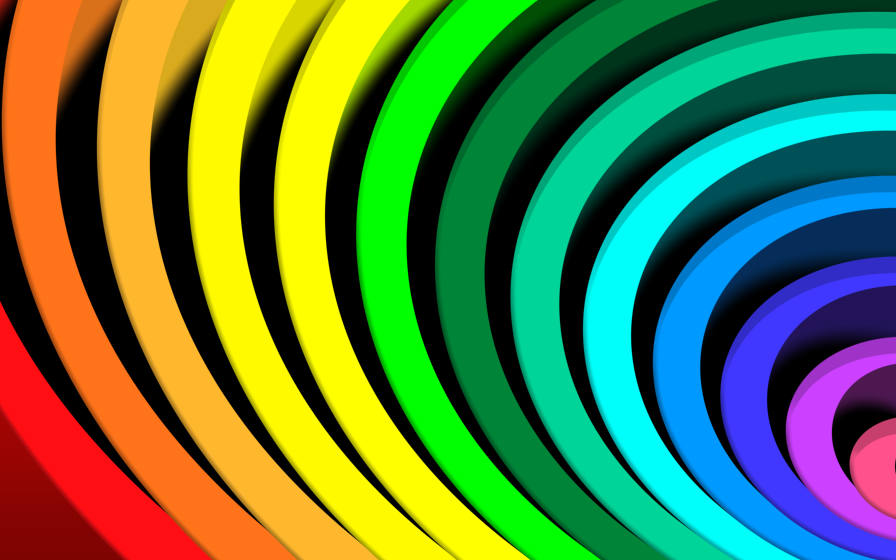
Reproduce this background procedurally as a WebGL 2 fragment shader.

```glsl
#version 300 es
// Nested tilted rainbow rings with shaded inner walls and dark gaps.
precision highp float;

uniform vec2 u_resolution;
out vec4 fragColor;

const float CENTER_X = 1.64;
const float SHEAR = 0.08;
const int RING_COUNT = 13;
const vec3 OUTSIDE_RED = vec3(0.62, 0.02, 0.01);

// Face colours from the innermost ring to the outermost.
const vec3 FACE[RING_COUNT] = vec3[RING_COUNT](
    vec3(1.0, 0.32, 0.55), vec3(0.8, 0.25, 1.0), vec3(0.25, 0.22, 1.0),
    vec3(0.0, 0.6, 1.0), vec3(0.0, 1.0, 0.98), vec3(0.0, 0.83, 0.6),
    vec3(0.0, 0.52, 0.22), vec3(0.0, 1.0, 0.0), vec3(1.0, 1.0, 0.0),
    vec3(1.0, 0.98, 0.0), vec3(1.0, 0.72, 0.18), vec3(1.0, 0.45, 0.1),
    vec3(1.0, 0.06, 0.08));

struct Ellipse {
    float leftY;   // height of the leftmost point
    vec2 radii;
};

// Outer edge of a ring; spacing widens away from the centre.
Ellipse outerEdge(float index) {
    float a = 0.123 + index * (0.1125 + index * (0.00125 + index * 0.000094));
    float b = a / (1.28 + 0.025 * a * a * a);
    return Ellipse(0.1 + 0.58 * a - 0.1 * a * a, vec2(a, b));
}

// Inner edge of the flat face.
Ellipse innerEdge(Ellipse e) {
    float a = e.radii.x;
    vec2 thickness = vec2(0.08 + 0.01 * a, 0.046 + 0.042 * a * a);
    return Ellipse(e.leftY - 0.018 * a, e.radii - thickness);
}

// Boundary between the shaded upper rim and the flat face.
Ellipse rimEdge(Ellipse e) {
    return Ellipse(e.leftY - 0.015, e.radii - vec2(0.004, 0.015));
}

// Position relative to the sheared ellipse centre.
vec2 localPoint(vec2 p, Ellipse e) {
    float x = p.x - CENTER_X;
    return vec2(x, p.y - e.leftY + SHEAR * (x + e.radii.x));
}

// Approximate signed distance, negative inside.
float ellipseDistance(vec2 p, Ellipse e) {
    vec2 q = localPoint(p, e);
    float k = length(q / e.radii);
    float slope = length(q / (e.radii * e.radii));
    return k * (k - 1.0) / max(slope, 0.0001);
}

float coverage(float d, float pixel) {
    return 1.0 - smoothstep(-pixel, pixel, d);
}

// Inner wall light, fading into the gap before the next ring.
float wallLight(vec2 p, Ellipse inner, float dInner, float dNext) {
    vec2 q = localPoint(p, inner) / inner.radii;
    float upward = q.y / max(length(q), 0.001);
    float depth = max(-dInner, 0.0);
    float across = depth / (depth + max(dNext, 0.0) + 0.0001);
    float spread = mix(0.5, 0.14, smoothstep(0.8, 1.4, inner.radii.x));
    return smoothstep(0.0, spread, upward - 1.3 * spread * across);
}

vec3 faceShade(vec2 p, Ellipse outer, vec3 color, float dOuter, float pixel) {
    float upward = localPoint(p, outer).y / outer.radii.y;
    float below = 1.0 - smoothstep(-0.1, 0.25, upward);
    float edge = 1.0 - smoothstep(0.0, 0.012, -dOuter);
    float rim = 1.0 - coverage(ellipseDistance(p, rimEdge(outer)), pixel);
    vec3 shaded = color * (1.0 - 0.35 * edge * below);
    return shaded * (1.0 - 0.22 * rim * smoothstep(0.05, 0.35, upward));
}

void main() {
    vec2 p = gl_FragCoord.xy / u_resolution.y;
    float pixel = 0.8 / u_resolution.y;
    vec3 color = OUTSIDE_RED * mix(0.8, 1.0, smoothstep(0.0, 0.25, p.y));

    // Paint from the largest ring towards the centre.
    for (int i = RING_COUNT - 1; i >= 0; i--) {
        Ellipse outer = outerEdge(float(i));
        Ellipse inner = innerEdge(outer);
        float dOuter = ellipseDistance(p, outer);
        float dInner = ellipseDistance(p, inner);
        float dNext = ellipseDistance(p, outerEdge(float(i) - 1.0));

        vec3 face = faceShade(p, outer, FACE[i], dOuter, pixel);
        float wallGain = mix(0.35, 0.85, smoothstep(1.0, 1.15, outer.radii.x));
        vec3 wall = mix(FACE[i], FACE[max(i - 1, 0)], 0.25) * wallGain;
        wall *= wallLight(p, inner, dInner, dNext);

        color = mix(color, face, coverage(dOuter, pixel));
        color = mix(color, wall, coverage(dInner, pixel));
    }
    fragColor = vec4(color, 1.0);
}
```
